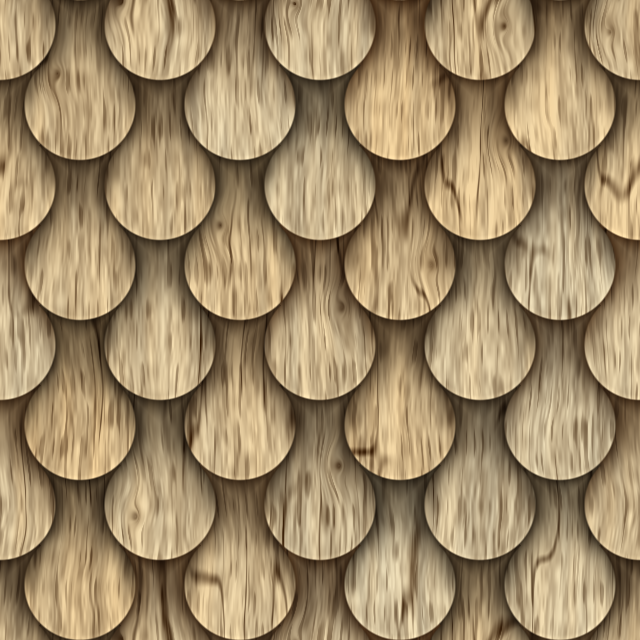
Reproduce this pattern procedurally as a WebGL 1 fragment shader.

```glsl
precision highp float;
// Staggered rows of round-ended weathered wood shingles with soft dark shadows.
uniform vec2 u_resolution;

const float REPEATS = 4.0;   // shingles across and down, in two interleaved lattices
const float RADIUS = 0.347;  // rounded end, in units of one repeat

float hash(vec2 p) {
  return fract(sin(dot(p, vec2(127.1, 311.7))) * 43758.5453);
}

float noise(vec2 p) {
  vec2 i = floor(p);
  vec2 f = fract(p);
  f = f * f * (3.0 - 2.0 * f);
  float low = mix(hash(i), hash(i + vec2(1.0, 0.0)), f.x);
  float high = mix(hash(i + vec2(0.0, 1.0)), hash(i + 1.0), f.x);
  return mix(low, high, f.y);
}

// Nearest point of a lattice holding whole and half-whole positions.
vec2 nearestCentre(vec2 p) {
  vec2 whole = floor(p + 0.5);
  vec2 halves = floor(p) + 0.5;
  return distance(p, whole) < distance(p, halves) ? whole : halves;
}

// Vertical grain with pores, cracks and an occasional knot.
vec3 woodColour(vec2 p, vec2 id) {
  vec2 seed = 30.0 * vec2(hash(id + 3.7), hash(id + 8.3));

  // Grain lines bend around the knot.
  float side = hash(id + 5.1) < 0.5 ? -1.0 : 1.0;
  vec2 knot = vec2(side * mix(0.12, 0.28, hash(id + 1.9)), mix(-0.15, 0.3, hash(id + 6.4)));
  float hasKnot = step(0.5, hash(id + 2.6));
  vec2 toKnot = (p - knot) * vec2(1.0, 0.7);
  float reach = hasKnot * exp(-dot(toKnot, toKnot) * 130.0);
  vec2 g = p;
  g.x += 0.07 * (noise(p * vec2(3.0, 1.8) + seed) - 0.5);
  g.x += 0.012 * (noise(p * vec2(9.0, 6.0) + seed) - 0.5);
  g.x += reach * (0.9 * length(toKnot) - 0.5 * toKnot.x);

  float broad = noise(g * vec2(16.0, 1.5) + seed) - 0.5;
  float streak = noise(g * vec2(48.0, 3.0) + seed.yx) - 0.5;
  float fibre = noise(g * vec2(90.0, 11.0) + seed) - 0.5;
  float pores = smoothstep(0.62, 0.88, noise(g * vec2(62.0, 5.0) + seed + 17.0));
  float split = abs(noise(g * vec2(8.0, 1.1) + seed + 9.0) - 0.5);
  float crack = 1.0 - smoothstep(0.0, 0.055, split);
  crack *= smoothstep(0.48, 0.75, noise(p * vec2(4.0, 2.5) + seed.yx));
  float core = hasKnot * exp(-dot(toKnot, toKnot) * 1800.0);

  float tone = 0.84 + 0.24 * broad + 0.38 * streak + 0.36 * fibre;
  tone += 0.12 * (hash(id + 4.8) - 0.5);
  tone -= 0.38 * pores + 0.65 * crack + 0.5 * core + 0.12 * reach;
  vec3 wood = mix(vec3(0.38, 0.28, 0.17), vec3(0.90, 0.82, 0.66), clamp(tone, -0.3, 1.1));
  float warmth = hash(id + 7.2) - 0.35 + 0.5 * broad;
  return wood * (1.0 + warmth * vec3(0.02, -0.05, -0.15));
}

// Darkness cast by the three overlapping ends above, plus the rounded sides.
float shadowAmount(vec2 p, vec2 id) {
  float above = length(p - vec2(0.0, 1.0)) - RADIUS;
  float beside = length(vec2(abs(p.x), p.y) - 0.5) - RADIUS;
  float gap = max(min(above, beside), 0.0);
  float uneven = noise(p * vec2(7.0, 4.0) + 20.0 * hash(id));
  float contact = 0.92 * exp(-gap / mix(0.06, 0.10, uneven));
  float flank = smoothstep(0.20, 0.36, abs(p.x)) * smoothstep(-0.16, 0.14, p.y);
  float recess = smoothstep(0.12, 0.68, p.y);
  return 1.0 - (1.0 - contact) * (1.0 - 0.6 * flank) * (1.0 - 0.48 * recess);
}

vec3 shingle(vec2 p, vec2 centre) {
  vec2 id = mod(centre, REPEATS);
  vec2 local = p - centre;
  vec3 stain = mix(vec3(0.17, 0.15, 0.12), vec3(0.26, 0.17, 0.09), hash(id + 9.5));
  vec3 colour = woodColour(local, id) * mix(vec3(1.0), stain, shadowAmount(local, id));

  // Pale worn rim along the lower edge.
  float rim = smoothstep(RADIUS - 0.035, RADIUS, length(local));
  rim *= 1.0 - smoothstep(-0.22, -0.02, local.y);
  return colour + 0.07 * rim * vec3(1.0, 0.95, 0.8);
}

void main() {
  vec2 p = gl_FragCoord.xy / u_resolution * REPEATS - vec2(0.5, RADIUS);
  float softness = 1.2 * REPEATS / min(u_resolution.x, u_resolution.y);

  // The neck of each shingle lies half a repeat above its rounded end.
  vec2 upper = nearestCentre(p);
  vec2 lower = nearestCentre(p - vec2(0.0, 0.5));
  float cover = 1.0 - smoothstep(-softness, softness, distance(p, upper) - RADIUS);
  vec3 colour = mix(shingle(p, lower), shingle(p, upper), cover);
  gl_FragColor = vec4(clamp(colour, 0.0, 1.0), 1.0);
}
```
